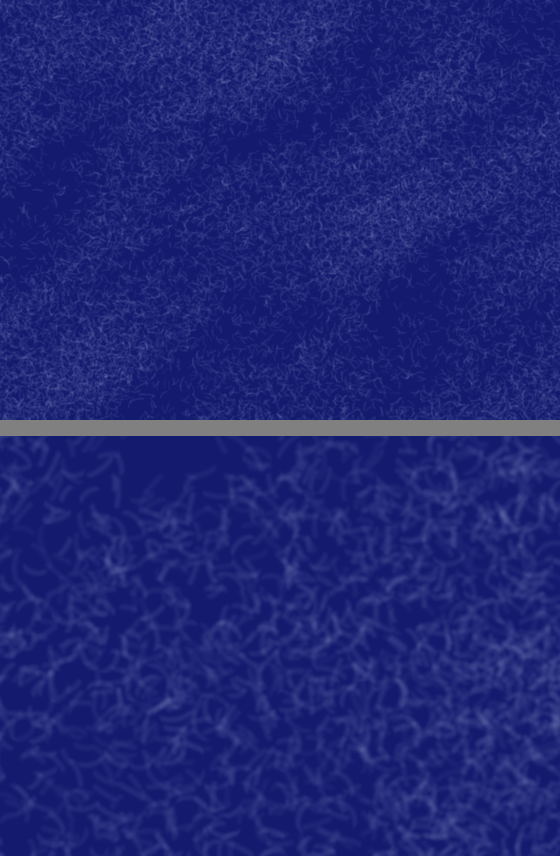
Top: the whole. Bottom: its middle third, enlarged.
A WebGL 2 fragment shader for this texture:

```glsl
#version 300 es
precision highp float;

uniform vec2 u_resolution;
out vec4 fragColor;

// Lengths are in units of the canvas height.
const vec3 BASE_COLOR = vec3(0.078, 0.106, 0.436);
const vec3 FIBER_COLOR = vec3(0.75, 0.81, 0.95);
const float CELL_SIZE = 0.02;
const int FIBERS_PER_CELL = 9;
const float FIBER_RADIUS = 0.0043;
const vec2 HALF_LENGTH = vec2(0.0045, 0.0105);  // min, max
const vec2 FIBER_ALPHA = vec2(0.035, 0.092);    // min, max
const float MAX_BEND = 38.0;
const float BAND_ANGLE = 0.63;
const float BAND_STRETCH = 0.34;
const float BAND_FREQUENCY = 14.0;
const int BAND_WAVES = 10;
const float MEAN_DENSITY = 0.45;
const float DENSITY_CONTRAST = 0.15;
const float MIN_DENSITY = 0.1;

// Integer hash giving three values in 0..1
vec3 hash3(uvec3 v) {
    v = v * 1664525u + 1013904223u;
    v.x += v.y * v.z;
    v.y += v.z * v.x;
    v.z += v.x * v.y;
    v ^= v >> 16u;
    v.x += v.y * v.z;
    v.y += v.z * v.x;
    v.z += v.x * v.y;
    return vec3(v >> 8u) / 16777216.0;
}

// Layered sines, stretched along the diagonal into drifting bands
float fiberDensity(vec2 p) {
    vec2 along = vec2(cos(BAND_ANGLE), sin(BAND_ANGLE));
    vec2 across = vec2(-along.y, along.x);
    vec2 q = vec2(dot(p, along) * BAND_STRETCH, dot(p, across));
    q.y += 0.02 * sin(q.x * 19.0 + q.y * 6.0);
    float sum = 0.0;
    float frequency = BAND_FREQUENCY;
    float amplitude = 1.0;
    for (int i = 0; i < BAND_WAVES; i++) {
        float n = float(i);
        float angle = n * 2.4 + 0.9;
        vec2 direction = vec2(cos(angle), sin(angle));
        sum += amplitude * sin(frequency * dot(q, direction) + n * n * 1.7);
        frequency *= 1.2;
        amplitude *= 0.88;
    }
    return clamp(MEAN_DENSITY + DENSITY_CONTRAST * sum, MIN_DENSITY, 1.0);
}

// Soft, slightly curved stroke centred on the origin
float fiberMask(vec2 p, float angle, float halfLength, float bend, float radius) {
    vec2 direction = vec2(cos(angle), sin(angle));
    float u = dot(p, direction);
    float v = dot(p, vec2(-direction.y, direction.x));
    v -= bend * (u * u - halfLength * halfLength * 0.33);
    float dist = length(vec2(max(abs(u) - halfLength, 0.0), v));
    return 1.0 - smoothstep(0.0, radius, dist);
}

void main() {
    vec2 p = gl_FragCoord.xy / u_resolution.y;
    float radius = max(FIBER_RADIUS, 1.0 / u_resolution.y);
    ivec2 home = ivec2(floor(p / CELL_SIZE));
    float transmission = 1.0;

    // Scatter translucent fibers over the neighbouring cells
    for (int y = -1; y <= 1; y++) {
        for (int x = -1; x <= 1; x++) {
            ivec2 cell = home + ivec2(x, y);
            float density = fiberDensity((vec2(cell) + 0.5) * CELL_SIZE);
            for (int i = 0; i < FIBERS_PER_CELL; i++) {
                uvec3 seed = uvec3(ivec3(cell + 64, i * 2));
                vec3 place = hash3(seed);
                if (place.z > density) continue;
                vec3 shape = hash3(seed + uvec3(0u, 0u, 1u));
                vec2 center = (vec2(cell) + place.xy) * CELL_SIZE;
                float strength = fract(place.z * 53.7);
                float halfLength = mix(HALF_LENGTH.x, HALF_LENGTH.y, shape.y);
                float bend = (shape.z * 2.0 - 1.0) * MAX_BEND;
                float mask = fiberMask(p - center, shape.x * 3.14159,
                                       halfLength, bend, radius);
                transmission *= 1.0 - mask * mix(FIBER_ALPHA.x, FIBER_ALPHA.y, strength);
            }
        }
    }

    fragColor = vec4(mix(FIBER_COLOR, BASE_COLOR, transmission), 1.0);
}
```
